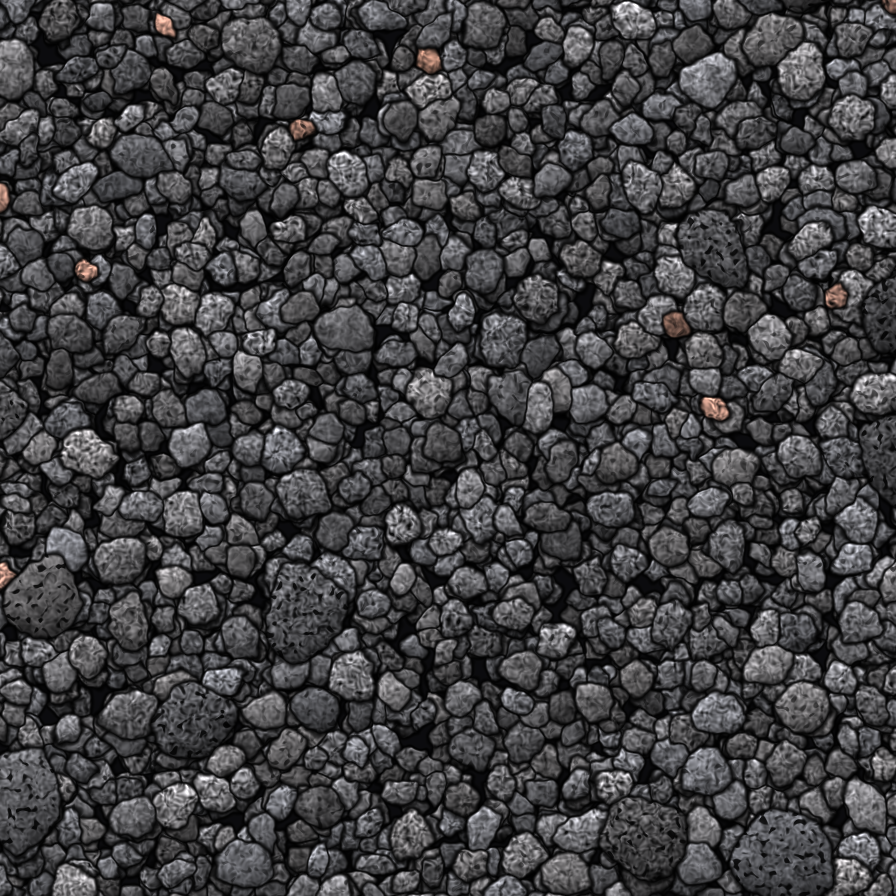
A WebGL 1 fragment shader for this texture:

```glsl
precision highp float;
uniform vec2 u_resolution;

#define TONE_DARK 0.27
#define TONE_LIGHT 0.49
#define GRAIN 1.1
#define RELIEF 0.62
#define EDGE_FADE 0.0046
#define SHADOW_REACH 0.0055
#define SHADOW_DEPTH 0.22
#define EDGE_WOBBLE 0.0050
#define FACETS 7

const vec3 GAP_COLOR = vec3(0.045, 0.045, 0.053);
const vec3 STONE_TINT = vec3(0.97, 0.98, 1.03);
const vec3 PINK_TINT = vec3(1.50, 1.15, 1.03);
const vec2 LIGHT = vec2(-0.3, 0.95);

vec2 hash22(vec2 p) {
  vec3 q = fract(p.xyx * vec3(0.1031, 0.1030, 0.0973));
  q += dot(q, q.yzx + 33.33);
  return fract((q.xx + q.yz) * q.zy);
}

float corner(vec2 cell, vec2 offset, vec2 f) {
  return dot(hash22(cell + offset) * 2.0 - 1.0, f - offset);
}

float gradientNoise(vec2 p) {
  vec2 i = floor(p), f = fract(p);
  vec2 s = f * f * f * (f * (f * 6.0 - 15.0) + 10.0);
  float low = mix(corner(i, vec2(0.0), f), corner(i, vec2(1.0, 0.0), f), s.x);
  float high = mix(corner(i, vec2(0.0, 1.0), f), corner(i, vec2(1.0), f), s.x);
  return mix(low, high, s.y);
}

// Rounded irregular polygon: 0 at the centre, 1 on the rim; slope leans to the nearest facet
float stoneShape(vec2 p, vec2 id, out vec2 slope) {
  float total = 0.0001;
  slope = vec2(0.0);
  for (int i = 0; i < FACETS; i++) {
    vec2 r = hash22(id + float(i + 1) * vec2(13.0, 29.0));
    float angle = 6.2832 * (float(i) + 0.75 * r.x) / float(FACETS);
    vec2 dir = vec2(cos(angle), sin(angle));
    float weight = pow(max(dot(p, dir) / mix(0.74, 1.06, r.y), 0.0), 8.0);
    total += weight;
    slope += dir * weight;
  }
  slope /= total;
  return pow(total, 1.0 / 8.0);
}

// Mineral surface: fine grain, broad mottling and dark pores
float surface(vec2 uv, float roughness, float porosity) {
  float fine = gradientNoise(uv * 233.0) + 0.8 * gradientNoise(uv.yx * 157.0 + 5.0);
  float broad = gradientNoise(uv * 58.0 + 9.0);
  float pores = smoothstep(0.08, 0.36, gradientNoise(uv * 138.0 + 31.0));
  return max(1.0 + GRAIN * roughness * fine + 0.5 * broad, 0.1) * (1.0 - porosity * pores);
}

// One scattered layer, composited over the layers below it
void layStones(inout vec3 color, vec2 uv, float count, float density, vec2 radii,
               float seed, vec3 tint, float porosity) {
  vec2 grid = uv * count + seed * 0.37;
  vec2 home = floor(grid);
  float nearest = 9.0, second = 9.0, radius = 1.0;
  vec2 lean = vec2(0.0), stone = vec2(0.0);
  for (int y = -1; y <= 1; y++) {
    for (int x = -1; x <= 1; x++) {
      vec2 cell = home + vec2(float(x), float(y));
      vec2 id = cell + seed * 17.0;
      vec2 traits = hash22(id + 71.0);
      if (traits.x > density) continue;
      vec2 offset = grid - cell - 0.5 - 0.76 * (hash22(id) - 0.5);
      float r = mix(radii.x, radii.y, traits.y);
      vec2 turn = hash22(id + 137.0);
      float c = cos(turn.x * 6.2832), s = sin(turn.x * 6.2832);
      mat2 spin = mat2(c, -s, s, c);
      vec2 p = spin * offset / r;
      p.y /= mix(0.62, 1.0, turn.y);
      vec2 slope;
      float d = stoneShape(p, id, slope);
      if (d < nearest) {
        second = nearest;
        nearest = d;
        radius = r;
        lean = slope * spin;
        stone = id;
      } else {
        second = min(second, d);
      }
    }
  }
  float size = radius / count;
  float rim = (1.0 - nearest) * size;
  float crease = min(rim, 0.7 * (second - nearest) * size);
  float pixel = 0.8 / min(u_resolution.x, u_resolution.y);

  // Contact shadow on whatever lies below
  color *= mix(SHADOW_DEPTH, 1.0, smoothstep(0.0, SHADOW_REACH, -rim));

  // Tone, relief and occluded edges of the stone
  vec2 look = hash22(stone + 211.0);
  vec2 finish = hash22(stone + 307.0);
  float tone = mix(TONE_DARK, TONE_LIGHT, look.x);
  float relief = 1.0 + RELIEF * dot(lean, LIGHT) * nearest * nearest;
  float occlusion = mix(0.13, 1.0, smoothstep(0.0, EDGE_FADE, crease));
  float texture = surface(uv + look, mix(0.45, 1.15, finish.x), max(porosity, 0.6 * finish.y));
  vec3 warmth = mix(vec3(1.0), vec3(1.03, 1.0, 0.96), look.y);
  vec3 lit = tone * relief * occlusion * texture * tint * warmth;
  color = mix(color, lit, smoothstep(-pixel, pixel, rim));
}

void main() {
  vec2 uv = gl_FragCoord.xy / min(u_resolution.x, u_resolution.y);
  vec2 wobble = vec2(gradientNoise(uv * 75.0), gradientNoise(uv * 75.0 + 47.0));
  vec2 p = uv + EDGE_WOBBLE * wobble;
  vec3 color = GAP_COLOR;

  // Two filler layers, pebbles, larger pebbles, pitted cobbles, pink chips
  layStones(color, p, 33.0, 1.0, vec2(0.60, 0.76), 1.0, STONE_TINT * 0.85, 0.3);
  layStones(color, p, 30.0, 0.80, vec2(0.52, 0.74), 6.0, STONE_TINT * 0.92, 0.3);
  layStones(color, p, 24.0, 0.55, vec2(0.46, 0.70), 2.0, STONE_TINT, 0.2);
  layStones(color, p, 17.0, 0.36, vec2(0.42, 0.62), 3.0, STONE_TINT * 1.03, 0.15);
  layStones(color, p, 6.0, 0.20, vec2(0.30, 0.37), 4.0, STONE_TINT * 0.75, 0.85);
  layStones(color, p, 7.0, 0.26, vec2(0.11, 0.135), 5.0, PINK_TINT, 0.15);
  gl_FragColor = vec4(clamp(color, 0.0, 1.0), 1.0);
}
```
